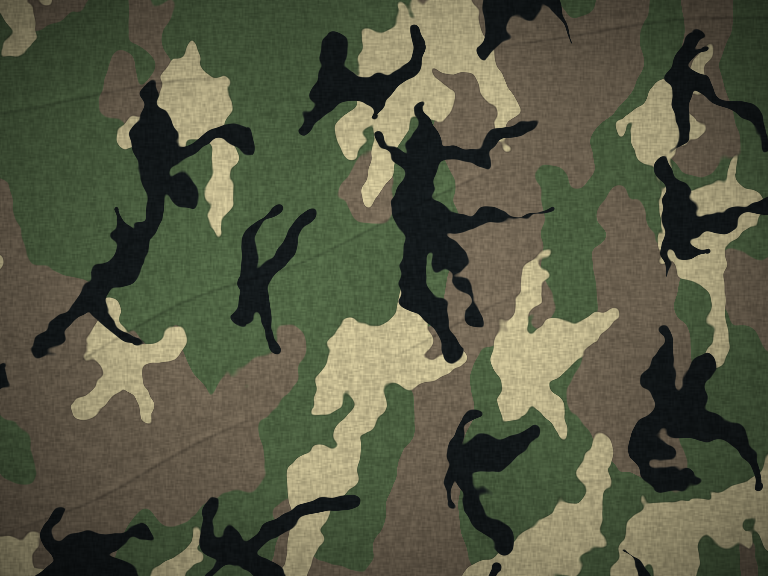
Write a WebGL 1 fragment shader that draws this texture.

```glsl
precision highp float;
// Woodland camouflage cloth: green ground, tall brown patches, tan and black
// branching blots. Blots are bent, tapered limbs scattered on a jittered grid
// with knobby outlines; weave, creases and a vignette finish the fabric.

uniform vec2 u_resolution;

#define BLACK_CELL 0.33
#define BLACK_ROOT 0.025
#define TAN_CELL 0.29
#define TAN_ROOT 0.043
#define TAN_STRETCH 1.5
#define BROWN_LEVEL 0.505
#define BROWN_FREQ vec2(8.0, 3.5)
#define EDGE 0.0014
#define KNOBS 0.021
#define WEAVE 0.28
#define VIGNETTE 1.20

const vec3 GREEN = vec3(0.285, 0.360, 0.242);
const vec3 BROWN = vec3(0.420, 0.375, 0.310);
const vec3 TAN = vec3(0.730, 0.690, 0.535);
const vec3 BLACK = vec3(0.070, 0.088, 0.094);

float hash(vec2 p) {
  return fract(sin(dot(p, vec2(127.1, 311.7))) * 43758.5453);
}

float noise(vec2 p) {
  vec2 i = floor(p), f = fract(p);
  f = f * f * (3.0 - 2.0 * f);
  float low = mix(hash(i), hash(i + vec2(1.0, 0.0)), f.x);
  float high = mix(hash(i + vec2(0.0, 1.0)), hash(i + 1.0), f.x);
  return mix(low, high, f.y);
}

vec2 noise2(vec2 p) {
  return vec2(noise(p), noise(p + 31.7)) - 0.5;
}

// Bends shapes broadly, then ripples their outlines.
vec2 warp(vec2 p, float seed) {
  return p + 0.090 * noise2(p * 5.5 + seed)
           + 0.036 * noise2(p * 17.0 + seed)
           + 0.012 * noise2(p * 37.0 + seed);
}

// Swells and pinches that make outlines knobby, centred on zero.
float knobs(vec2 p) {
  return KNOBS * (noise(p * 27.0) + 0.4 * noise(p * 61.0) - 0.7);
}

float smoothMin(float a, float b, float k) {
  float h = max(k - abs(a - b), 0.0) / k;
  return min(a, b) - 0.25 * h * h * k;
}

// Distance to a bowed limb that starts at the origin and thins to its tip.
float limb(vec2 p, vec2 tip, float root, float end, float bow) {
  float t = clamp(dot(p, tip) / dot(tip, tip), 0.0, 1.0);
  vec2 side = vec2(-tip.y, tip.x) * bow * 4.0 * t * (1.0 - t);
  return length(p - tip * t - side) - mix(root, end, t);
}

// Distance to the nearest blot of four limbs, one blot per grid cell.
float blots(vec2 p, float cell, float root, float axis, vec2 reach, float seed) {
  vec2 home = floor(p / cell);
  float d = 1.0;
  for (int y = -1; y <= 1; y++) {
    for (int x = -1; x <= 1; x++) {
      vec2 id = home + vec2(float(x), float(y));
      vec2 jitter = vec2(hash(id + seed), hash(id + seed + 5.3));
      vec2 q = p - (id + 0.15 + 0.7 * jitter) * cell;
      for (int i = 0; i < 4; i++) {
        float k = float(i);
        vec2 key = id + seed + vec2(k * 7.1, k * 3.7 + 11.0);
        float angle = axis + 2.6 * k + 1.1 * (hash(key) - 0.5);
        float len = mix(reach.x, reach.y, hash(key + 2.9));
        float thick = root * mix(0.65, 1.2, hash(key + 8.3));
        float bow = 0.5 * (hash(key + 4.7) - 0.5);
        vec2 tip = len * vec2(cos(angle), sin(angle));
        d = smoothMin(d, limb(q, tip, thick, 0.42 * thick, bow), 0.010);
      }
    }
  }
  return d;
}

float cover(float d, float edge) {
  return 1.0 - smoothstep(-edge, edge, d);
}

// Fine crossed threads, centred on zero.
float weave(vec2 p) {
  return 0.5 * (noise(p * vec2(110.0, 380.0)) + noise(p * vec2(380.0, 110.0))) - 0.5;
}

// Thin wavering folds that come and go along slanted lines.
float creases(vec2 p) {
  float shade = 0.0;
  for (int i = 0; i < 4; i++) {
    float k = float(i);
    float slope = mix(-0.08, 0.62, hash(vec2(k, 4.0)));
    float d = p.y - 0.1 - 0.26 * k - slope * (p.x - 0.65);
    d += 0.06 * (noise(p * 3.5 + k * 9.0) - 0.5);
    float fade = smoothstep(0.5, 0.85, noise(p * 4.0 + k * 17.0));
    shade += fade * (0.06 * exp(-pow((d - 0.007) / 0.008, 2.0))
                   - 0.18 * exp(-pow(d / 0.003, 2.0)));
  }
  return shade;
}

void main() {
  vec2 p = gl_FragCoord.xy / u_resolution.y;
  float edge = max(EDGE, 0.55 / u_resolution.y);

  // Printed layers, from the ground up.
  vec2 b = warp(p, 3.0) * BROWN_FREQ;
  float patches = 0.72 * noise(b + 20.0) + 0.28 * noise(b * 2.3 + 7.0);
  float brownDist = 0.35 * (BROWN_LEVEL - patches) + 0.5 * knobs(p + 6.0);
  vec3 color = mix(GREEN, BROWN, cover(brownDist, edge));

  vec2 t = (warp(p, 47.0) + 0.5 * TAN_CELL) / vec2(1.0, TAN_STRETCH);
  float tanDist = blots(t, TAN_CELL, TAN_ROOT, -1.5, vec2(0.04, 0.15), 13.0);
  tanDist += knobs(p + 2.0);
  color *= 1.0 - 0.18 * cover(abs(tanDist) - 0.0015, edge);
  color = mix(color, TAN, cover(tanDist, edge));

  float blackDist = blots(warp(p, 81.0), BLACK_CELL, BLACK_ROOT, -0.85,
                          vec2(0.07, 0.19), 29.0);
  color = mix(color, BLACK, cover(blackDist + knobs(p + 4.0), edge));

  // Cloth: threads, worn mottling, folds and light falloff.
  float thread = weave(p);
  float mottle = noise(p * 6.0 + 50.0) - 0.5;
  color *= 1.0 + WEAVE * thread + 0.10 * mottle + creases(p);
  color += 0.03 * thread;
  vec2 c = gl_FragCoord.xy / u_resolution - 0.5;
  color *= 1.11 - VIGNETTE * dot(c, c);
  gl_FragColor = vec4(clamp(color, 0.0, 1.0), 1.0);
}
```
